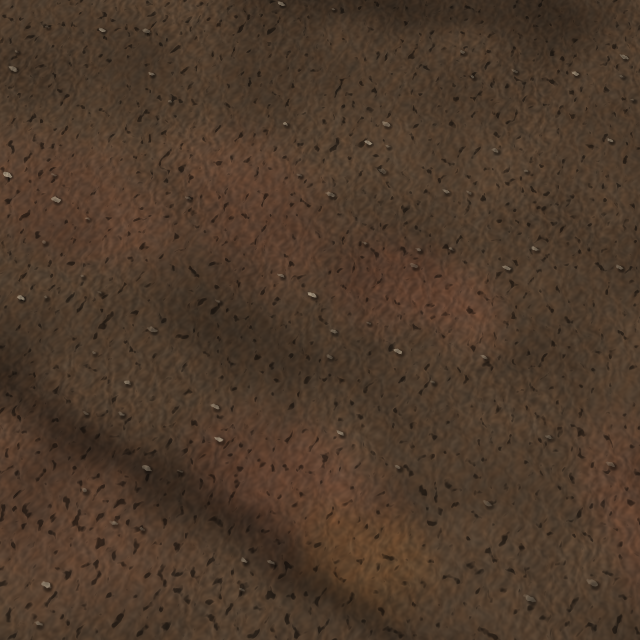
Give the GLSL for this texture, as a Shadertoy shader.

```glsl
// Dim brown soil with ruddy patches, a shaded furrow, dark pits and pale pebbles.
#define GRAIN_SCALE 82.0
#define GRAIN_CONTRAST 0.27
#define PIT_DEPTH 0.50
#define PIT_LEVEL 0.27
#define MOTTLE_CONTRAST 0.20
#define PEBBLE_CELLS 19.0
#define PEBBLE_SHARE 0.13
#define SOIL_COLOR vec3(0.292, 0.226, 0.168)
#define RUDDY_COLOR vec3(0.368, 0.250, 0.186)
#define OCHRE_COLOR vec3(0.385, 0.270, 0.165)
#define PEBBLE_COLOR vec3(0.66, 0.60, 0.51)

// Integer hash giving two values from 0 to 1
vec2 hash2(vec2 cell) {
    uvec2 h = uvec2(ivec2(cell)) * uvec2(1597u, 3571u);
    uint n = (h.x ^ h.y) * 74777u;
    n = (n ^ (n >> 15)) * 73939u + h.x;
    n = (n ^ (n >> 13)) * 91193u + h.y;
    n ^= n >> 16;
    return vec2(n & 65535u, n >> 16) / 65535.0;
}

float cornerSlope(vec2 cell, vec2 offset) {
    float angle = 6.2832 * hash2(cell).x;
    return dot(vec2(cos(angle), sin(angle)), offset);
}

// Gradient noise, about -0.7 to 0.7
float noise(vec2 p) {
    vec2 i = floor(p), f = p - i;
    vec2 w = f * f * f * (f * (f * 6.0 - 15.0) + 10.0);
    vec2 e = vec2(1.0, 0.0);
    float low = mix(cornerSlope(i, f), cornerSlope(i + e, f - e), w.x);
    float high = mix(cornerSlope(i + e.yx, f - e.yx), cornerSlope(i + 1.0, f - 1.0), w.x);
    return mix(low, high, w.y);
}

float fbm(vec2 p) {
    float sum = 0.0, gain = 1.0;
    for (int k = 0; k < 4; k++) {
        sum += gain * noise(p);
        p = mat2(1.6, 1.2, -1.2, 1.6) * p + 17.3;
        gain *= 0.5;
    }
    return sum;
}

// Soft oval, 1 at its centre
float patchMask(vec2 p, vec2 center, vec2 radius) {
    vec2 d = (p - center) / radius;
    d.y += 0.45 * d.x;
    return 1.0 - smoothstep(0.35, 1.3, length(d));
}

// Pale chips: x is cover, y is the shadow beside them
vec2 pebbles(vec2 p) {
    vec2 cell = floor(p);
    vec2 pick = hash2(cell + 311.0), spot = hash2(cell + 57.0);
    vec2 d = p - cell - mix(vec2(0.25), vec2(0.75), spot);
    float radius = mix(0.06, 0.15, pick.y * pick.y);
    float ragged = 0.07 * noise(p * 9.0);
    vec2 tilted = vec2(d.x + 0.4 * d.y, 1.5 * d.y + 0.3 * d.x);
    float cover = 1.0 - smoothstep(-0.035, 0.035, length(tilted) + ragged - radius);
    float shade = 1.0 - smoothstep(0.0, 0.12, length(d - vec2(0.07, -0.08)) - radius * 0.6);
    float present = step(pick.x, PEBBLE_SHARE);
    return present * vec2(cover * mix(0.25, 0.95, spot.x * pick.y), shade * 0.4);
}

void mainImage(out vec4 fragColor, in vec2 fragCoord) {
    vec2 uv = fragCoord / iResolution.xy;

    // Ground recedes slightly towards the top
    vec2 ground = vec2((uv.x - 0.5) * (1.0 + 0.3 * uv.y), uv.y + 0.25 * uv.y * uv.y);
    vec2 bent = uv + 0.035 * vec2(fbm(uv * 7.0), fbm(uv * 7.0 + 40.0));

    // Ruddy and ochre patches
    float ruddy = patchMask(bent, vec2(0.45, 0.23), vec2(0.18, 0.12));
    ruddy = max(ruddy, patchMask(bent, vec2(0.64, 0.55), vec2(0.15, 0.09)));
    ruddy = max(ruddy, 0.8 * patchMask(bent, vec2(0.40, 0.67), vec2(0.14, 0.12)));
    ruddy = max(ruddy, 0.7 * patchMask(bent, vec2(0.13, 0.68), vec2(0.20, 0.10)));
    ruddy = max(ruddy, 0.8 * patchMask(bent, vec2(1.0, 0.20), vec2(0.10, 0.14)));
    ruddy = max(ruddy, 0.6 * patchMask(bent, vec2(0.08, 0.22), vec2(0.24, 0.18)));
    float ochre = patchMask(bent, vec2(0.57, 0.13), vec2(0.12, 0.09));
    vec3 color = mix(SOIL_COLOR, RUDDY_COLOR, 0.85 * ruddy);
    color = mix(color, OCHRE_COLOR, 0.65 * ochre);

    // Broad shade: mottling, diagonal furrow and dim hollows
    float across = (bent.y - 0.41 + 0.63 * bent.x) / 0.048;
    float furrow = exp(-across * across) * (1.0 - smoothstep(0.55, 0.85, uv.x));
    float hollow = patchMask(bent, vec2(0.68, 1.0), vec2(0.32, 0.07));
    hollow = max(hollow, 0.6 * patchMask(bent, vec2(0.37, 0.50), vec2(0.14, 0.11)));
    float shade = 1.04 + MOTTLE_CONTRAST * fbm(ground * 5.0 + 9.0);
    shade *= (1.0 - 0.32 * furrow) * (1.0 - 0.30 * hollow);

    // Grains drawn out along the downward diagonal
    vec2 g = mat2(0.86, 0.62, -0.51, 0.78) * ground * GRAIN_SCALE;
    g = vec2(g.x * 1.15, g.y * 0.9) + 0.6 * noise(g * 0.4);
    float coarse = noise(g);
    float relief = coarse - noise(g + vec2(0.45, 0.3));
    float fine = noise(g * 1.9 + 31.0);
    float rough = 0.85 + 0.5 * noise(ground * 6.0 + 70.0);
    shade *= 1.0 + GRAIN_CONTRAST * rough * (0.5 * coarse + 0.55 * relief + 0.5 * fine);

    // Small dark pits, thickest at the lower left
    float lowerLeft = 1.0 - smoothstep(-1.5, 1.0, across);
    float level = PIT_LEVEL - 0.07 * lowerLeft + 0.12 * noise(ground * 8.0);
    float pit = smoothstep(level, level + 0.28, noise(g * 0.75 + 120.0) + 0.25 * fine);
    shade *= 1.0 - PIT_DEPTH * pit;

    // Slight warm and cool specks, then pebbles
    color *= shade * (1.0 + 0.07 * noise(g * 0.6 + 200.0) * vec3(1.0, 0.0, -1.0));
    vec2 chip = pebbles(ground * PEBBLE_CELLS);
    color *= 1.0 - chip.y;
    color = mix(color, PEBBLE_COLOR * (0.95 + 0.3 * fine), chip.x);
    fragColor = vec4(color, 1.0);
}
```
